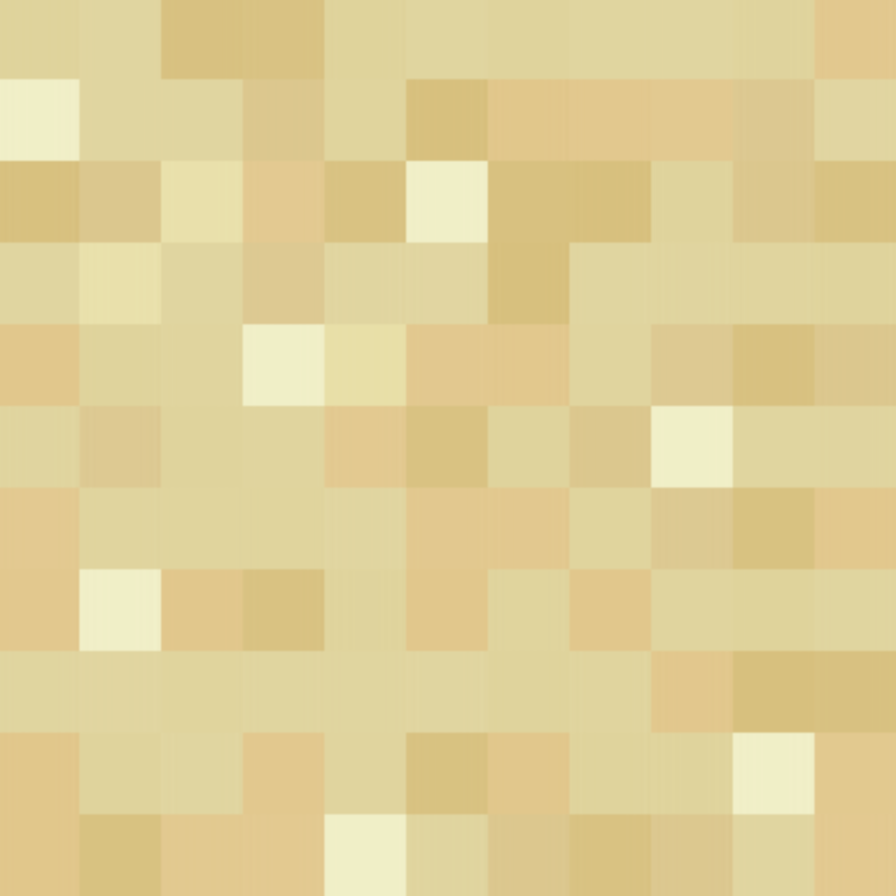
This pattern is drawn by a three.js fragment shader. Its source:

```glsl
// A mosaic of flat square cells in sandy tones, eleven across and eleven up.
// A cubic permutation deals out the tones in fixed shares; a stepped walk
// scatters the cream highlights. Faint upright streaks fade in from cell sides.
#define CELLS 10.97
#define COUNT 11.0
#define SHIFT vec2(0.028, 0.0)
#define EDGE_SOFT 0.022
#define TONE_DRIFT 0.010
#define STREAK 0.006
#define SEED 7.0
#define HIGHLIGHTS 7

varying vec2 vUv;

const vec3 STRAW = vec3(0.878, 0.832, 0.620);
const vec3 PEACH = vec3(0.886, 0.784, 0.557);
const vec3 TAN   = vec3(0.863, 0.784, 0.565);
const vec3 OCHRE = vec3(0.847, 0.757, 0.502);
const vec3 LEMON = vec3(0.912, 0.878, 0.667);
const vec3 CREAM = vec3(0.943, 0.936, 0.782);

float hash(vec2 p) {
  return fract(sin(dot(p, vec2(12.99, 78.23))) * 4375.85);
}

// Remainder of whole numbers, safe from rounding at exact multiples
float remainder(float a, float n) {
  return a - n * floor((a + 0.5) / n);
}

// Cubing modulo the prime 131 shuffles the cell numbers without repeats
float shuffledRank(vec2 cell) {
  float i = remainder(cell.x + COUNT * cell.y + SEED, 131.0);
  return remainder(remainder(i * i, 131.0) * i, 131.0) / 131.0;
}

// Highlights step down the rows while a sine sways their columns
bool isHighlight(vec2 cell) {
  for (int k = 0; k < HIGHLIGHTS; k++) {
    float n = float(k);
    float sway = 0.8 + 1.75 * cos(2.0 * (n - 2.4));
    vec2 spot = vec2(floor(mod(6.0 * n + sway, COUNT)), 9.0 - floor(1.61 * n));
    if (distance(cell, spot) < 0.5) return true;
  }
  return false;
}

vec3 cellColor(vec2 cell) {
  cell = clamp(cell, 0.0, COUNT - 1.0);
  if (isHighlight(cell)) return CREAM;
  float rank = shuffledRank(cell);
  vec3 tone = rank < 0.48 ? STRAW
            : rank < 0.70 ? PEACH
            : rank < 0.805 ? TAN
            : rank < 0.955 ? OCHRE : LEMON;
  // Slight drift in warmth between cells of one tone
  return tone + TONE_DRIFT * (hash(cell) - 0.5) * vec3(0.6, 1.0, 2.2);
}

void main() {
  vec2 p = vUv * CELLS + SHIFT;

  // Blend the four nearest cells over a narrow seam
  vec2 corner = floor(p - 0.5);
  vec2 seam = smoothstep(0.5 - EDGE_SOFT, 0.5 + EDGE_SOFT, fract(p - 0.5));
  vec3 lower = mix(cellColor(corner), cellColor(corner + vec2(1.0, 0.0)), seam.x);
  vec3 upper = mix(cellColor(corner + vec2(0.0, 1.0)), cellColor(corner + 1.0), seam.x);
  vec3 color = mix(lower, upper, seam.y);

  // Faint vertical streaks, strongest beside the cell sides
  float side = abs(fract(p.x) - 0.5) * 2.0;
  float ripple = sin(p.x * 56.5) + 0.6 * sin(p.x * 88.0 + 1.3);
  float strength = STREAK * side * side * hash(floor(p) + 3.7);
  color += strength * ripple * vec3(0.5, 0.7, 1.0);

  gl_FragColor = vec4(color, 1.0);
}
```
